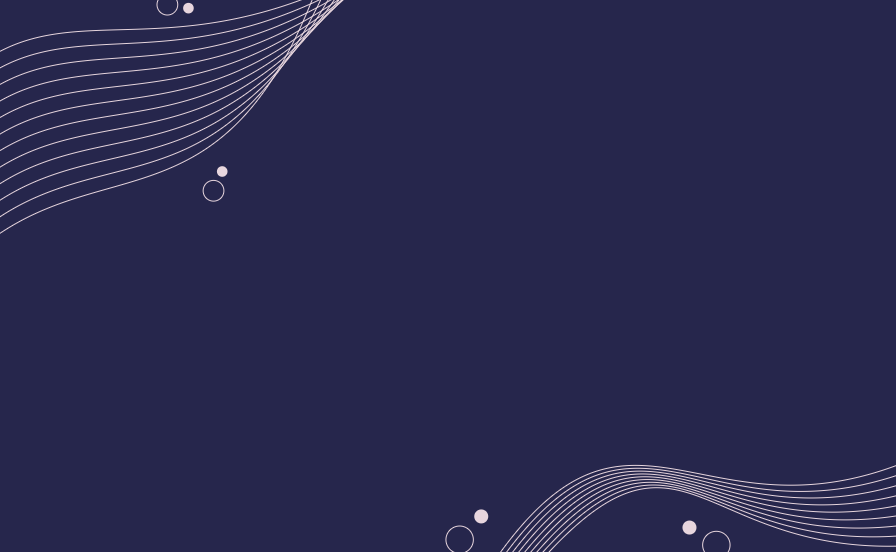
Write a WebGL 2 fragment shader that draws this background.

```glsl
#version 300 es
precision highp float;
// Two sheaves of thin pale curves and four dot-and-ring pairs on flat navy.
// Each sheaf blends one cubic Bezier into another; a curve's distance comes from
// solving x(s) = x by Newton steps. Lengths are fractions of the canvas width.
uniform vec2 u_resolution;
out vec4 fragColor;

const vec3 NAVY = vec3(0.149, 0.149, 0.298);
const vec3 BLUSH = vec3(0.91, 0.84, 0.87);
const float LINE_WIDTH = 0.0011;
const int NEWTON_STEPS = 5;

// Cubic Bernstein weights and their derivatives
vec4 bernstein(float s) {
    float r = 1.0 - s;
    return vec4(r * r * r, 3.0 * r * r * s, 3.0 * r * s * s, s * s * s);
}

vec4 bernsteinSlope(float s) {
    float r = 1.0 - s;
    return 3.0 * vec4(-r * r, r * (r - 2.0 * s), s * (2.0 * r - s), s * s);
}

// Distance to a Bezier whose x grows steadily along its length
float curveDistance(vec2 p, mat4x2 curve) {
    float left = curve[0].x, right = curve[3].x;
    if (p.x < left || p.x > right) return 1.0;
    float s = (p.x - left) / (right - left);
    for (int i = 0; i < NEWTON_STEPS; i++) {
        float error = (curve * bernstein(s)).x - p.x;
        s = clamp(s - error / (curve * bernsteinSlope(s)).x, 0.0, 1.0);
    }
    vec2 offset = p - curve * bernstein(s);
    vec2 tangent = normalize(curve * bernsteinSlope(s));
    return abs(offset.x * tangent.y - offset.y * tangent.x);
}

// Antialiased coverage of a filled region and of a stroke
float fill(float d, float pixel) {
    return clamp(0.5 - d / pixel, 0.0, 1.0);
}

float stroke(float d, float width, float pixel) {
    return fill(d - 0.5 * width, pixel) - fill(d + 0.5 * width, pixel);
}

// Curves spaced evenly between two boundary curves
float sheaf(vec2 p, mat4x2 first, mat4x2 last, int count, float pixel) {
    float clear = 1.0;
    for (int i = 0; i < count; i++) {
        float t = float(i) / float(count - 1);
        float d = curveDistance(p, first * (1.0 - t) + last * t);
        clear *= 1.0 - stroke(d, LINE_WIDTH, pixel);
    }
    return 1.0 - clear;
}

// A solid dot with a larger ring beside it
float dotAndRing(vec2 p, vec2 dotCenter, vec2 ringCenter, float radius, float pixel) {
    float disc = fill(length(p - dotCenter) - radius, pixel);
    float ring = stroke(length(p - ringCenter) - 1.96 * radius, LINE_WIDTH, pixel);
    return max(disc, ring);
}

void main() {
    float pixel = 1.0 / u_resolution.x;
    vec2 p = gl_FragCoord.xy * pixel;
    vec2 fromTop = vec2(p.x, u_resolution.y * pixel - p.y);

    // Upper left sheaf, measured down from the top edge
    mat4x2 upperFirst = mat4x2(0.0, 0.0573, 0.1172, -0.0039, 0.2474, 0.099, 0.5208, -0.1042);
    mat4x2 upperLast = mat4x2(0.0, 0.2604, 0.1302, 0.1732, 0.2604, 0.2474, 0.3581, -0.026);
    float ink = sheaf(fromTop, upperFirst, upperLast, 12, pixel);

    // Lower right sheaf
    mat4x2 lowerFirst = mat4x2(0.5566, -0.003, 0.7031, 0.2005, 0.7813, 0.0156, 1.0, 0.0964);
    mat4x2 lowerLast = mat4x2(0.61, -0.003, 0.7617, 0.1615, 0.7813, 0.0026, 1.0, 0.0065);
    ink = max(ink, sheaf(p, lowerFirst, lowerLast, 9, pixel));

    // Small pairs near the top, larger pairs near the bottom
    float small = 0.0059, large = 0.0078;
    ink = max(ink, dotAndRing(fromTop, vec2(0.2103, 0.0091), vec2(0.1868, 0.0052), small, pixel));
    ink = max(ink, dotAndRing(fromTop, vec2(0.248, 0.1914), vec2(0.2383, 0.2129), small, pixel));
    ink = max(ink, dotAndRing(p, vec2(0.5371, 0.0397), vec2(0.513, 0.0137), large, pixel));
    ink = max(ink, dotAndRing(p, vec2(0.7695, 0.0273), vec2(0.7995, 0.0078), large, pixel));

    fragColor = vec4(mix(NAVY, BLUSH, ink), 1.0);
}
```
